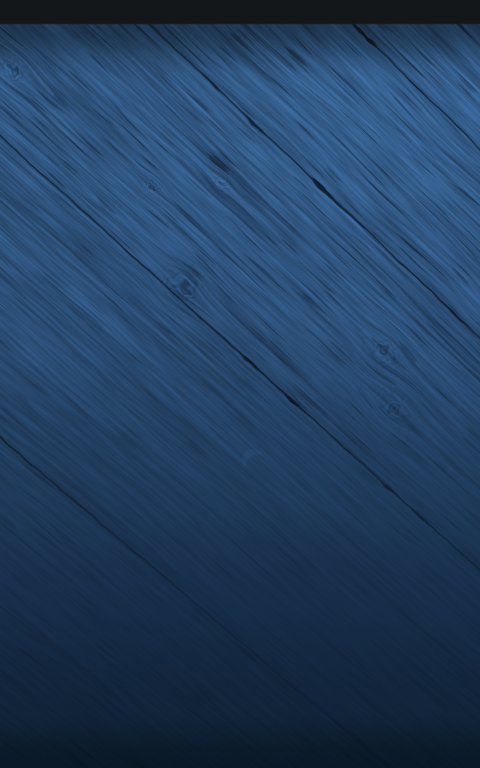
A Shadertoy shader for this texture:

```glsl
// Diagonal blue wooden planks with grain, knots and seams, fading to dark below a charcoal band.

const float HEIGHT = 1.6;      // canvas height in canvas widths
const float BAND = 0.05;       // height of the charcoal band
const float SLOPE = 0.93;      // descent of the plank through the upper left corner
const float FAN = 0.088;       // how quickly the planks spread apart

vec2 hashGradient(vec2 cell) {
    vec3 h = fract(vec3(cell.xyx) * vec3(0.1031, 0.1030, 0.0973));
    h += dot(h, h.yzx + 33.33);
    float angle = 6.2832 * fract((h.x + h.y) * h.z);
    return vec2(cos(angle), sin(angle));
}

float gradientNoise(vec2 p) {
    vec2 i = floor(p), f = fract(p);
    vec2 u = f * f * f * (f * (f * 6.0 - 15.0) + 10.0);
    vec2 e = vec2(0.0, 1.0);
    float low = mix(dot(hashGradient(i), f),
                    dot(hashGradient(i + e.yx), f - e.yx), u.x);
    float high = mix(dot(hashGradient(i + e.xy), f - e.xy),
                     dot(hashGradient(i + e.yy), f - e.yy), u.x);
    return mix(low, high, u.y);
}

// Fan coordinates: x runs along the planks, y across them.
vec2 plankSpace(vec2 p) {
    return vec2(dot(p, vec2(0.73, 0.68)), (p.y - SLOPE * p.x) / (1.0 - FAN * p.x));
}

// Intercepts of the four seams follow a gently growing spacing.
float seamPosition(float n) {
    return -0.679 + n * (0.383 + 0.049 * n);
}

// Bends the grain around a knot; returns across-shift in x and ring shade in y.
vec2 knot(vec2 p, vec2 centre, float radius) {
    vec2 d = p - centre;
    vec2 q = vec2(dot(d, vec2(0.73, 0.68)) * 0.7, dot(d, vec2(-0.68, 0.73))) / radius;
    float r = length(q) + 0.7 * gradientNoise(q * 1.9 + centre * 31.0);
    float shift = -0.8 * q.y * radius * exp(-0.35 * dot(q, q));
    float rings = 0.13 * cos(r * 11.0) * exp(-r * r * 0.9);
    float core = -0.14 * (1.0 - smoothstep(0.1, 0.5, r));
    return vec2(shift, rings + core);
}

// Brightness variation of the grain, around zero.
float woodGrain(vec2 w, float plank) {
    vec2 s = w + vec2(plank * 7.3, plank * 3.1);
    float wave = plank == 1.0 ? 0.03 : 0.008;
    s.y += wave * gradientNoise(s * vec2(2.6, 5.0));
    float broad = gradientNoise(s * vec2(1.3, 11.0));
    float lines = gradientNoise(s * vec2(3.0, 85.0));
    float fine = gradientNoise(s * vec2(12.0, 150.0));
    float slits = smoothstep(0.24, 0.46, gradientNoise(s * vec2(9.0, 100.0) + 19.0));
    float streaks = smoothstep(0.20, 0.45, gradientNoise(s * vec2(2.0, 52.0) + 47.0));
    float worn = plank == 3.0 ? 0.6 : 1.0;
    return 0.12 * broad + 0.23 * lines + 0.24 * fine - worn * (0.26 * slits + 0.20 * streaks);
}

// Dark gap in x, lit lower edge in y, soft shadow in z.
vec3 seam(vec2 w, float position, float n) {
    float wobble = 0.004 * gradientNoise(vec2(w.x * 9.0, n * 5.7))
                 + 0.003 * gradientNoise(vec2(w.x * 35.0, n * 3.3));
    float d = (w.y - position + wobble) * 0.73;
    float chips = smoothstep(0.15, 0.5, gradientNoise(vec2(w.x * 10.0, n * 9.1 + 0.4)));
    float ragged = 0.6 + gradientNoise(vec2(w.x * 45.0, w.y * 90.0));
    float width = 0.0007 + 0.005 * chips * ragged;
    float gap = 1.0 - smoothstep(width - 0.001, width + 0.0028, abs(d));
    float edge = exp(-pow((d - width - 0.005) / 0.003, 2.0));
    return vec3(gap * (0.75 + 0.25 * chips), edge, exp(-abs(d) / 0.012));
}

// Vertical tint, y measured downward.
vec3 tint(float y) {
    vec3 c = mix(vec3(0.190, 0.340, 0.507), vec3(0.168, 0.303, 0.458), smoothstep(0.25, 0.75, y));
    c = mix(c, vec3(0.129, 0.241, 0.372), smoothstep(0.65, 1.02, y));
    c = mix(c, vec3(0.092, 0.184, 0.295), smoothstep(0.95, 1.25, y));
    c = mix(c, vec3(0.068, 0.142, 0.232), smoothstep(1.20, 1.48, y));
    return mix(c, vec3(0.040, 0.098, 0.155), smoothstep(1.47, HEIGHT, y));
}

// Faint crescent-shaped dent.
float crescent(vec2 p, vec2 centre) {
    vec2 d = p - centre;
    float outer = 1.0 - smoothstep(0.021, 0.024, length(d));
    return outer * smoothstep(0.024, 0.027, length(d - vec2(0.010, 0.014)));
}

void mainImage(out vec4 fragColor, in vec2 fragCoord) {
    vec2 uv = fragCoord / iResolution.xy;
    vec2 p = vec2(uv.x, (1.0 - uv.y) * HEIGHT);
    vec2 w = plankSpace(p);

    // Planks and the gaps between them
    float plank = 0.0;
    vec3 gaps = vec3(0.0);
    for (int i = 0; i < 4; i++) {
        float position = seamPosition(float(i));
        plank += step(position, w.y);
        gaps = max(gaps, seam(w, position, float(i) + 1.0));
    }

    // Knots
    vec2 knots = knot(p, vec2(0.027, 0.146), 0.020)
               + knot(p, vec2(0.317, 0.390), 0.013)
               + knot(p, vec2(0.462, 0.382), 0.013)
               + knot(p, vec2(0.380, 0.597), 0.026)
               + knot(p, vec2(0.800, 0.732), 0.023)
               + knot(p, vec2(0.820, 0.850), 0.025);
    float grain = woodGrain(w + vec2(0.0, knots.x), plank) + knots.y;

    // Light: contrast fades downward, a glow sits at the upper right
    float contrast = mix(1.0, 0.28, smoothstep(0.45, 1.3, p.y));
    vec2 toGlow = p - vec2(0.78, 0.28);
    float light = 1.0 + contrast * grain + 0.10 * exp(-dot(toGlow, toGlow) * 5.0);
    light *= 1.0 - contrast * 0.12 * gaps.z;
    light += contrast * 0.08 * gaps.y + 0.09 * crescent(p, vec2(0.527, 0.958));
    light *= 1.0 - mix(0.66, 0.12, smoothstep(0.75, 1.5, p.y)) * gaps.x;
    light *= mix(0.62, 1.0, smoothstep(BAND, BAND + 0.12, p.y));
    vec3 color = tint(p.y) * max(light, 0.15);

    // Charcoal band along the top
    float pixel = HEIGHT / iResolution.y;
    color = mix(vec3(0.08, 0.09, 0.10), color, smoothstep(BAND - pixel, BAND + pixel, p.y));
    fragColor = vec4(color, 1.0);
}
```
